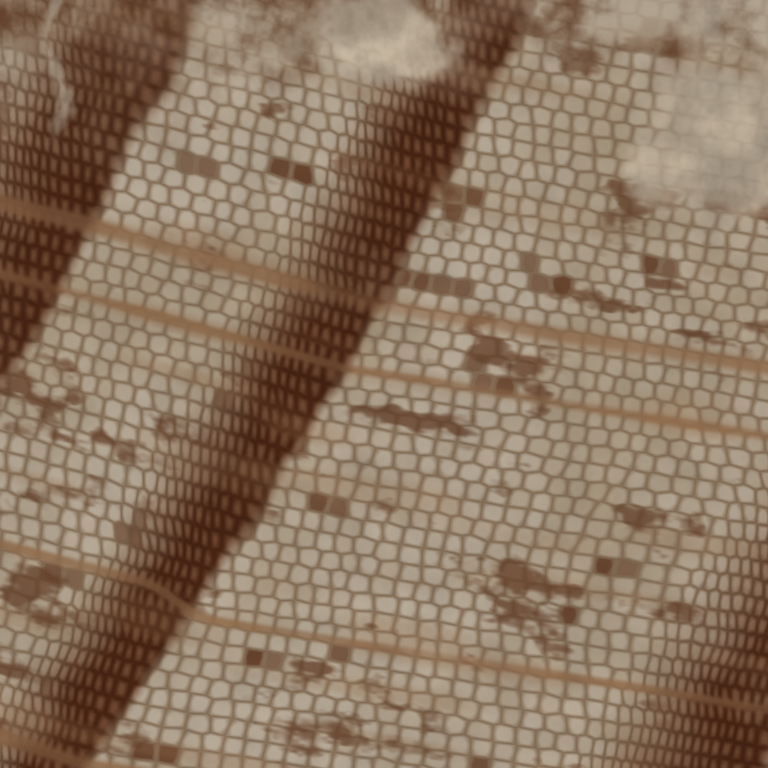
Reproduce this texture procedurally as a WebGL 1 fragment shader.

```glsl
precision highp float;

uniform vec2 u_resolution;

const vec2 CELL_COUNT = vec2(35.0, 42.0);   // cells across, files down
const vec2 CELL_JITTER = vec2(0.36, 0.14);
const vec2 CELL_METRIC = vec2(0.88, 1.15);  // flattens walls between files
const vec2 CELL_DRIFT = vec2(1.4, 0.35);    // slow change of cell size
const float FILE_SLOPE = 0.16;
const float FILE_KINK = 0.10;               // steeper files left of the main ring edge
const float RAY_STEP = 0.026;
const float RING_SLOPE = 0.58;
const float RING_BULGE = 0.12;
const float RING_EDGE = 0.115;
const float LATE_SQUEEZE = 0.85;            // extra cells inside dark bands
const float RAY_WIDTH = 0.0055;
const float STAIN_AMOUNT = 0.014;

const vec3 LUMEN_PALE = vec3(0.69, 0.64, 0.57);
const vec3 LUMEN_TAN = vec3(0.60, 0.53, 0.435);
const vec3 LUMEN_LATE = vec3(0.41, 0.265, 0.18);
const vec3 WALL_EARLY = vec3(0.475, 0.385, 0.295);
const vec3 WALL_LATE = vec3(0.265, 0.13, 0.07);
const vec3 STAIN = vec3(0.38, 0.24, 0.155);
const vec3 RAY_COLOR = vec3(0.55, 0.41, 0.29);
const vec3 DEBRIS = vec3(0.67, 0.62, 0.545);

float hash(vec2 p) {
  vec3 q = fract(p.xyx * 0.1031);
  q += dot(q, q.yzx + 33.33);
  return fract((q.x + q.y) * q.z);
}

float noise(vec2 p) {
  vec2 i = floor(p);
  vec2 f = fract(p);
  f = f * f * (3.0 - 2.0 * f);
  return mix(mix(hash(i), hash(i + vec2(1.0, 0.0)), f.x),
             mix(hash(i + vec2(0.0, 1.0)), hash(i + vec2(1.0, 1.0)), f.x), f.y);
}

float fbm(vec2 p) {
  float sum = 0.0;
  float gain = 0.53;
  for (int i = 0; i < 4; i++) {
    sum += gain * noise(p);
    p = p * 2.03 + 17.3;
    gain *= 0.5;
  }
  return sum;
}

// x: darkness of a growth band, y: accumulated extra cells, z: its slope
vec3 latewood(float s, float edge, float width) {
  float t = clamp((s - edge) / width + 1.0, 0.0, 1.0);
  float fall = 1.0 - smoothstep(edge - 0.016, edge + 0.014, s);
  return vec3(smoothstep(0.0, 0.75, t) * fall,
              width * LATE_SQUEEZE * t * t * (3.0 - 2.0 * t),
              LATE_SQUEEZE * 6.0 * t * (1.0 - t));
}

// Staggered cells: xy is the id, z the gap to the wall, w the center distance
vec4 cells(vec2 p, float shear) {
  float nearest = 9.0;
  float second = 9.0;
  vec2 id = vec2(0.0);
  for (int j = -1; j <= 1; j++) {
    float file = floor(p.y) + float(j);
    float x = p.x - hash(vec2(file, 7.0)) + shear * (p.y - file - 0.5);
    for (int i = -1; i <= 1; i++) {
      vec2 cell = vec2(floor(x) + float(i), file);
      vec2 jitter = vec2(hash(cell + 3.7), hash(cell + 41.2)) - 0.5;
      float d = length((vec2(x, p.y) - cell - 0.5 - jitter * CELL_JITTER) * CELL_METRIC);
      if (d < nearest) {
        second = nearest;
        nearest = d;
        id = cell;
      } else {
        second = min(second, d);
      }
    }
  }
  return vec4(id, second - nearest, nearest);
}

// Core line with a fainter frayed halo
float ray(float across, float level, float width, float fray) {
  float d = abs(across - level) / width;
  return 1.0 - smoothstep(0.2, 1.8, d) + fray * (1.0 - smoothstep(0.5, 3.5, d));
}

float patchMask(vec2 uv, vec2 center, vec2 size, float rough) {
  return 1.0 - smoothstep(0.6, 1.15, length((uv - center) / size) + rough);
}

void main() {
  vec2 uv = gl_FragCoord.xy / u_resolution;
  float broad = fbm(uv * 5.0 + 2.0);
  float fine = fbm(uv * 28.0);
  float mottle = fbm(uv * 11.0 + 31.0);

  // Growth bands, sharp on the right and gradual on the left
  float s = uv.x - RING_SLOPE * uv.y - RING_BULGE * uv.y * (1.0 - uv.y);
  float ragged = s + 0.02 * (noise(uv * 18.0) - 0.5);
  vec3 bands = latewood(ragged, -0.315, 0.27) + latewood(ragged, RING_EDGE, 0.19)
             + latewood(ragged, 0.99, 0.27);
  float late = clamp(bands.x * (0.72 + 0.6 * mottle), 0.0, 1.0);

  // Directions along and across the cell files
  float across = uv.y + FILE_SLOPE * uv.x + FILE_KINK * min(s - RING_EDGE, 0.0);
  across += 0.004 * (noise(uv * 6.0) - 0.5);
  float along = uv.x - 0.16 * uv.y;

  // Soft rounded cell interiors and thin walls
  vec2 drift = CELL_DRIFT * vec2(noise(uv * 4.0 + 8.0), noise(uv * 4.0 + 19.0));
  float shear = RING_SLOPE * bands.z * CELL_COUNT.x / CELL_COUNT.y;
  vec4 cell = cells(vec2(along + bands.y, across) * CELL_COUNT + drift, shear);
  float tone = hash(cell.xy + 11.0);
  float lumen = smoothstep(mix(-0.15, 0.0, late), mix(0.42, 0.85, late), cell.z);
  lumen *= 1.0 - 0.3 * smoothstep(0.35, 0.75, cell.w);
  float pale = clamp(0.4 * tone + 1.5 * broad - 0.22, 0.0, 1.0);
  vec3 inside = mix(mix(LUMEN_TAN, LUMEN_PALE, pale), LUMEN_LATE, late);
  vec3 color = mix(mix(WALL_EARLY, WALL_LATE, late), inside, lumen);

  // Filled cells, in short runs along the files
  float cluster = smoothstep(0.45, 0.8, noise(cell.xy * 0.22 + 5.0));
  float chance = STAIN_AMOUNT + 0.09 * cluster;
  float stained = step(1.0 - chance, hash(floor(cell.xy * vec2(0.5, 1.0)) + 23.0));
  stained *= smoothstep(-0.1, 0.35, cell.z) * (0.6 + 0.4 * tone);
  color = mix(color, STAIN, stained * (1.0 - late));

  // Brown tint in soft streaks and small smears
  float streak = noise(vec2(along * 6.0, across * 34.0));
  float smear = smoothstep(0.62, 0.78, fbm(vec2(along * 13.0, across * 26.0) + 3.0));
  color = mix(color, RAY_COLOR, 0.28 * smoothstep(0.6, 0.95, streak));
  color = mix(color, STAIN, 0.75 * smear * (1.0 - late));

  // Rays
  float fray = 0.8 * noise(vec2(along * 8.0, across * 90.0)) * (1.0 - 0.6 * uv.x);
  float stepped = across - RAY_STEP * (1.0 - smoothstep(0.02, 0.15, s));
  float rays = ray(across, 0.681, 1.5 * RAY_WIDTH, fray) + ray(across, 0.592, RAY_WIDTH, fray)
             + ray(stepped, 0.237, RAY_WIDTH, 0.4 * fray) + ray(across, 0.024, 1.4 * RAY_WIDTH, fray);
  float rayFade = 0.3 + 0.6 * noise(vec2(along * 11.0, across * 24.0));
  color = mix(color, mix(RAY_COLOR, STAIN, 0.6 * late), clamp(rays * rayFade, 0.0, 0.85));

  // Scraped upper margin and pale debris
  float margin = smoothstep(0.87, 0.99, uv.y + 0.3 * (broad - 0.5));
  vec3 scraped = mix(STAIN, DEBRIS, smoothstep(0.25, 0.6, 0.5 * fine + 0.5 * mottle));
  color = mix(color, scraped, 0.8 * margin * (1.0 - 0.6 * late));
  float rough = 1.7 * (fbm(uv * 12.0 + 9.0) - 0.5);
  float debris = max(patchMask(uv, vec2(0.94, 0.83), vec2(0.12, 0.13), rough),
                     patchMask(uv, vec2(0.48, 0.97), vec2(0.11, 0.06), rough));
  float thread = abs(uv.x - 0.072 - 0.012 * sin(uv.y * 38.0)) + 0.03 * (fine - 0.4);
  debris = max(debris, 0.8 * (1.0 - smoothstep(0.001, 0.014, thread)) * smoothstep(0.80, 0.86, uv.y));
  color = mix(color, DEBRIS * (0.87 + 0.3 * fine), 0.85 * debris);

  gl_FragColor = vec4(color * (0.95 + 0.12 * fine), 1.0);
}
```
